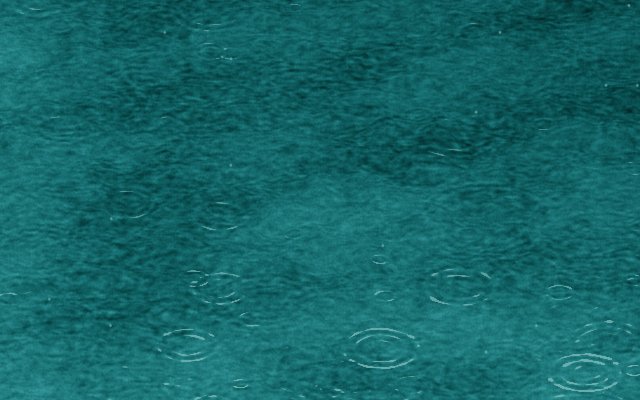
Write a WebGL 1 fragment shader that draws this texture.

```glsl
precision highp float;
// Rain falling on teal water: soft patches, fine ripples, drop rings and pale glints.

uniform vec2 u_resolution;

vec2 hash2(vec2 cell) {
  vec2 k = vec2(dot(cell, vec2(127.1, 311.7)), dot(cell, vec2(269.5, 183.3)));
  return fract(sin(k) * 43758.55);
}

// Gradient noise, about -0.7 to 0.7
float gradientNoise(vec2 p) {
  vec2 i = floor(p);
  vec2 f = p - i;
  vec2 u = f * f * f * (f * (f * 6.0 - 15.0) + 10.0);
  float a = dot(hash2(i) * 2.0 - 1.0, f);
  float b = dot(hash2(i + vec2(1.0, 0.0)) * 2.0 - 1.0, f - vec2(1.0, 0.0));
  float c = dot(hash2(i + vec2(0.0, 1.0)) * 2.0 - 1.0, f - vec2(0.0, 1.0));
  float d = dot(hash2(i + 1.0) * 2.0 - 1.0, f - 1.0);
  return mix(mix(a, b, u.x), mix(c, d, u.x), u.y);
}

float fbm(vec2 p) {
  float sum = 0.0;
  float amplitude = 1.0;
  for (int i = 0; i < 5; i++) {
    sum += amplitude * gradientNoise(p);
    p = mat2(1.6, 0.5, -0.5, 1.9) * p + 7.3;
    amplitude *= 0.55;
  }
  return sum;
}

// Concentric waves around scattered drops, flattened by the low viewpoint
float dropRings(vec2 p, float size, vec2 radii, float frequency, float rarity, float seed) {
  vec2 q = vec2(p.x, p.y * 1.95) / size;
  vec2 home = floor(q);
  float sum = 0.0;
  for (int j = -1; j <= 1; j++) {
    for (int i = -1; i <= 1; i++) {
      vec2 cell = home + vec2(float(i), float(j));
      vec2 traits = hash2(cell + seed + 19.0);
      vec2 d = q - cell - 0.2 - 0.6 * hash2(cell + seed);
      float r = length(d);
      float radius = mix(radii.x, radii.y, traits.x);
      float envelope = smoothstep(0.0, radius * 0.8, r)
                     * (1.0 - smoothstep(radius, radius + 0.12, r));
      float facing = 0.25 + 0.75 * abs(d.y) / (r + 0.001);
      sum += cos((r - radius) * frequency) * envelope * facing * pow(traits.y, rarity);
    }
  }
  return sum;
}

// Teal ramp driven by the green level
vec3 waterColor(float green) {
  float lift = green - 0.29;
  return vec3(0.03 + 0.26 * lift + 1.1 * lift * lift, green, green * 1.02);
}

void main() {
  vec2 p = gl_FragCoord.xy / u_resolution.y;
  float near = 1.0 - smoothstep(0.0, 0.6, p.y);

  // Surface wobble
  vec2 wobble = vec2(gradientNoise(p * vec2(9.0, 18.0)),
                     gradientNoise(p * vec2(8.0, 17.0) + 31.0));
  vec2 surface = p + wobble * vec2(0.03, 0.02);
  vec2 receding = vec2(surface.x, surface.y * (1.0 + 0.15 * surface.y));

  // Broad light and dark patches, rising to the right
  float patches = fbm(vec2(p.x * 2.1, (p.y - 0.22 * p.x) * 4.6) + wobble * 0.3 + 3.7);
  float tone = 0.405 - 0.10 * (p.y - 0.5) - 0.05 * (p.x - 0.8) * p.y + 0.15 * patches;

  // Fine wind ripples, strongest in the dark patches
  float ripple = gradientNoise(receding * vec2(27.0, 60.0))
               + 0.9 * gradientNoise(receding * vec2(58.0, 108.0) + 13.0);
  tone += ripple * mix(0.17, 0.11, smoothstep(-0.3, 0.3, patches));

  // Rings: wide faint sets, wide clear sets, then small fresh ones
  vec2 bent = p + wobble * vec2(0.008, 0.004);
  float swells = dropRings(bent, 0.27, vec2(0.4, 0.75), 62.0, 1.0, 23.0);
  float rings = dropRings(bent, 0.2, vec2(0.25, 0.55), 42.0, 3.5, 4.0)
              + dropRings(bent, 0.11, vec2(0.17, 0.38), 34.0, 6.0, 57.0);
  tone += 0.03 * swells + 0.055 * rings;

  // Grain
  tone += 0.07 * gradientNoise(p * 170.0);
  vec3 color = waterColor(tone);

  // Sky glints: broken arcs on the rings and short dashes up close
  float dashes = gradientNoise(surface * vec2(30.0, 66.0) + 71.0);
  float cluster = gradientNoise(p * vec2(3.0, 5.0) + 11.0);
  float level = mix(0.66, 0.38, near) - 0.25 * cluster * near;
  float glint = smoothstep(level, level + 0.2,
                           0.85 * dashes + 0.85 * rings + 0.2 * swells * near);
  color = mix(color, vec3(0.47, 0.71, 0.70), glint * mix(0.55, 0.85, near));

  // Rare bright splashes
  vec2 grid = p * vec2(13.0, 15.0);
  vec2 chance = hash2(floor(grid) + 90.0);
  float spot = length((fract(grid) - 0.2 - 0.6 * chance.yx) * vec2(1.0, 0.8));
  float splash = (1.0 - smoothstep(0.01, 0.07, spot)) * step(0.97, chance.x);
  color = mix(color, vec3(0.55, 0.78, 0.77), 0.6 * splash);

  gl_FragColor = vec4(color, 1.0);
}
```
